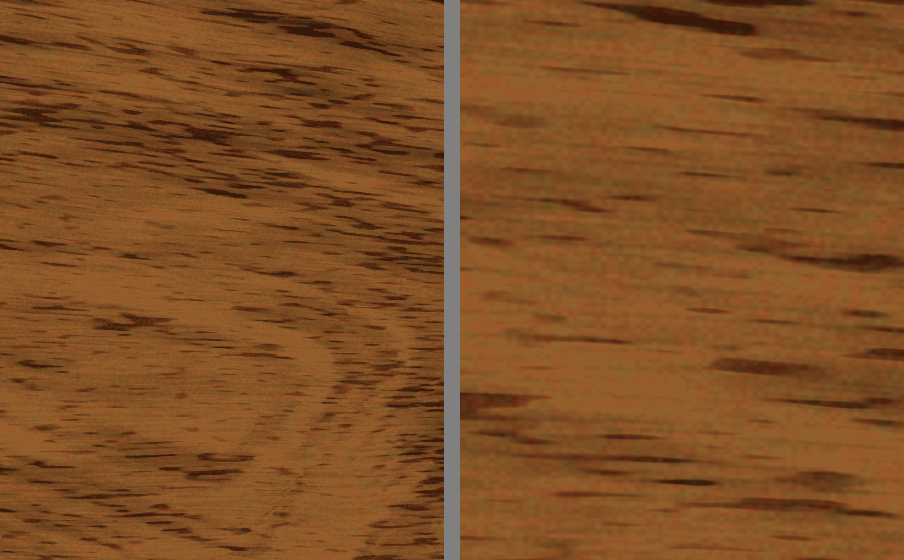
Left: the whole. Right: its middle third, enlarged.
A Shadertoy shader for this texture:

```glsl
float hash(vec2 p) {
    vec3 q = fract(p.xyx * vec3(0.1031, 0.1030, 0.0973));
    q += dot(q, q.yzx + 33.33);
    return fract((q.x + q.y) * q.z);
}

float noise(vec2 p) {
    vec2 i = floor(p), f = fract(p);
    f = f * f * (3.0 - 2.0 * f);
    return mix(mix(hash(i), hash(i + vec2(1, 0)), f.x),
               mix(hash(i + vec2(0, 1)), hash(i + vec2(1, 1)), f.x), f.y);
}

float fbm(vec2 p) {
    float sum = 0.0, weight = 0.53;
    for (int i = 0; i < 4; i++) {
        sum += weight * noise(p);
        p = p * 2.03 + 17.3;
        weight *= 0.5;
    }
    return sum;
}

// One row of fibres, shifted at random along its length
float fibreRow(float x, float row) {
    x += 40.0 * hash(vec2(row, 7.0));
    float f = fract(x);
    return mix(hash(vec2(floor(x), row)), hash(vec2(floor(x) + 1.0, row)), f * f * (3.0 - 2.0 * f));
}

float fibres(vec2 p) {
    float row = floor(p.y);
    return mix(fibreRow(p.x, row), fibreRow(p.x, row + 1.0), smoothstep(0.0, 1.0, p.y - row));
}

float smoothMax(float a, float b, float k) {
    float h = max(k - abs(a - b), 0.0) / k;
    return max(a, b) + h * h * k * 0.25;
}

float smudge(vec2 p, vec2 centre, vec2 size) {
    vec2 d = (p - centre) / size;
    return exp(-dot(d, d));
}

// Growth rings: a rounded arch on the right that narrows to a point below
float ringLevel(vec2 p) {
    float top = p.y + 0.06 * p.x + 0.2 * p.x * p.x - 0.505;
    float side = 0.77 * p.x - 0.64 * p.y - 0.277;
    float base = 0.23 - p.y - 0.36 * p.x;
    return smoothMax(smoothMax(top, side, 0.14), base, 0.04);
}

void mainImage(out vec4 fragColor, in vec2 fragCoord) {
    vec2 p = fragCoord / iResolution.y;

    // Fibre direction: level below, falling to the right above
    float across = p.y + 0.14 * p.x * smoothstep(0.1, 0.9, p.y) + 0.012 * noise(p * 5.0);
    vec2 grain = vec2(p.x, across);

    // Ring bands with edges frayed along the fibres
    float fray = fibres(grain * vec2(14, 170)) - 0.5;
    vec2 warped = p + 0.035 * (vec2(fbm(p * 5.0), fbm(p * 5.0 + 31.0)) - 0.5);
    warped.x += 0.035 * fray;
    float level = ringLevel(warped);
    float ring = smoothstep(0.36, 0.66, fbm(vec2(level * 32.0 + 20.0, p.x * 2.0 + p.y)));
    ring *= 0.45 + 0.55 * smoothstep(-0.15, 0.02, level);

    // Soft dark stains
    float stain = smoothstep(0.42, 0.78, fbm(grain * vec2(3.5, 13) + 5.0)) * 0.6;
    vec2 s = vec2(p.x + 0.05 * fray, across + 0.05 * (fbm(p * 9.0) - 0.5));
    stain += 0.7 * smudge(s, vec2(0.36, 0.59), vec2(0.17, 0.035));
    stain += 0.9 * smudge(s, vec2(0.80, 0.27), vec2(0.09, 0.13));
    stain += 0.7 * smudge(s, vec2(0.58, 0.80), vec2(0.15, 0.025));
    stain += 0.7 * smudge(s, vec2(0.24, 0.32), vec2(0.18, 0.035));
    stain += 0.6 * smudge(s, vec2(0.20, 0.07), vec2(0.20, 0.035));
    stain += 0.8 * smudge(s, vec2(0.70, 1.02), vec2(0.30, 0.018));

    // Dark pores: short dashes gathered in the rings, long lines near the top
    float crowd = 0.28 * (ring - 0.4) + 0.10 * (stain - 0.2);
    float pores = smoothstep(0.62, 0.95, fibres(grain * vec2(27, 210)) + crowd);
    float lines = smoothstep(0.70, 0.95, fibres(grain * vec2(6, 130) + 9.0) + 0.5 * crowd);
    lines *= 0.35 + 0.65 * smoothstep(0.55, 0.95, p.y);

    // Fine fibres and speckle
    float fine = fibres(grain * vec2(16, 330) + 50.0) - 0.5;
    float speckle = noise(p * vec2(300, 400)) - 0.5;
    float tint = noise(p * vec2(130, 260) + 80.0) - 0.5;

    float tone = 0.95 - 0.19 * ring - 0.27 * stain - 0.48 * pores - 0.30 * lines
               + 0.20 * fine + 0.17 * speckle + 0.16 * (fbm(p * 4.0) - 0.5);
    tone = clamp(tone, 0.0, 1.04);

    vec3 wood = mix(vec3(0.20, 0.105, 0.04), vec3(0.42, 0.25, 0.11), smoothstep(0.0, 0.56, tone));
    wood = mix(wood, vec3(0.58, 0.365, 0.17), clamp((tone - 0.54) / 0.42, 0.0, 1.0));
    wood += (tint + 0.3 * fine + 0.35 * pores) * vec3(0.045, -0.035, -0.015);
    fragColor = vec4(wood, 1.0);
}
```
